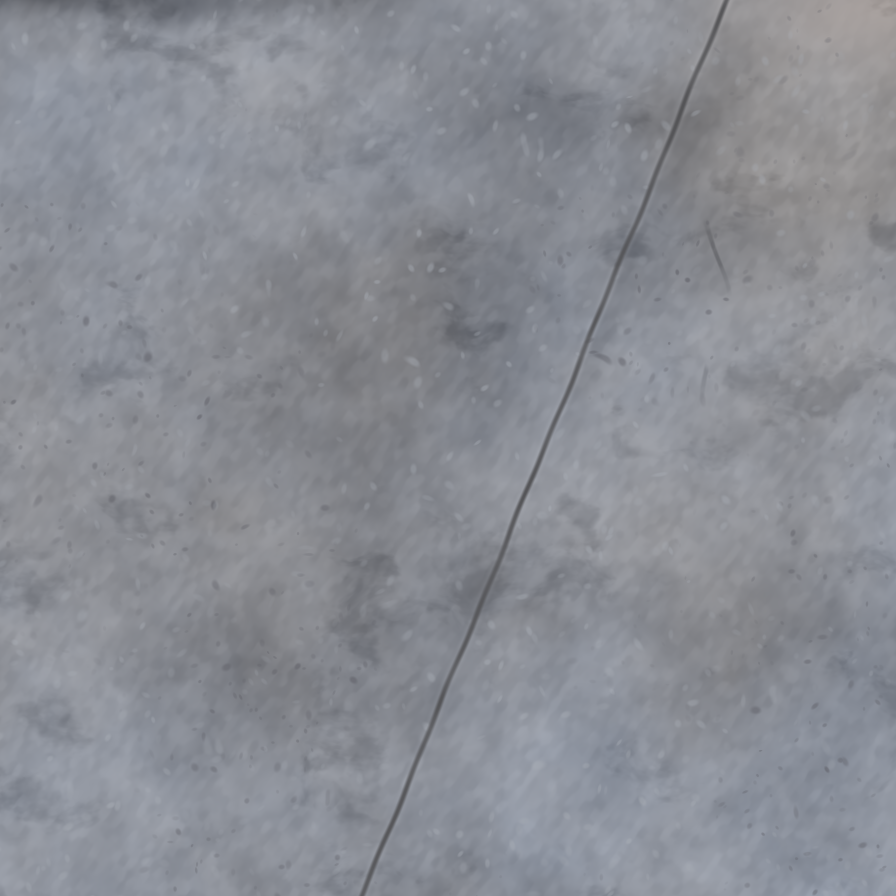
Reproduce this texture procedurally as a three.js fragment shader.

```glsl
varying vec2 vUv;

const vec3 WARM_GREY = vec3(0.546, 0.542, 0.549);
const vec3 COOL_GREY = vec3(0.558, 0.584, 0.632);
const vec3 DUST = vec3(0.70, 0.66, 0.64);
const vec3 PIT = vec3(0.36, 0.36, 0.39);
const vec3 FLECK = vec3(0.66, 0.68, 0.71);
const vec3 JOINT = vec3(0.32, 0.32, 0.33);

const vec2 JOINT_START = vec2(0.404, 0.0);
const vec2 JOINT_END = vec2(0.811, 1.0);
const float JOINT_HALF_WIDTH = 0.0026;
const float JOINT_SOFTNESS = 0.0022;
const float MOTTLE_CONTRAST = 0.19;
const float GRAIN_CONTRAST = 0.045;
const float SMEAR_ANGLE = 0.95;

vec3 hash3(vec2 p) {
  vec3 q = vec3(dot(p, vec2(127.1, 311.7)), dot(p, vec2(269.5, 183.3)), dot(p, vec2(419.2, 371.9)));
  return fract(sin(q) * 43758.55);
}

mat2 rotation(float a) {
  return mat2(cos(a), -sin(a), sin(a), cos(a));
}

// Smooth cellular noise: jittered points blended by distance, about -0.5 to 0.5
float cellNoise(vec2 p) {
  vec2 cell = floor(p);
  vec2 sum = vec2(0.0);
  for (int j = -1; j <= 1; j++) {
    for (int i = -1; i <= 1; i++) {
      vec2 id = cell + vec2(float(i), float(j));
      vec3 rnd = hash3(id);
      vec2 d = id + 0.2 + 0.6 * rnd.xy - p;
      float w = exp(-5.0 * dot(d, d));
      sum += vec2(rnd.z - 0.5, 1.0) * w;
    }
  }
  return sum.x / sum.y;
}

float fbm(vec2 p) {
  float total = 0.0;
  float amp = 0.5;
  for (int i = 0; i < 5; i++) {
    total += amp * cellNoise(p);
    p = rotation(0.6) * p * 2.1 + 7.3;
    amp *= 0.56;
  }
  return total;
}

// Scattered soft ovals, one at most per cell; density is the share of cells used
float specks(vec2 p, float density, float radius, float stretch) {
  vec2 cell = floor(p);
  float cover = 0.0;
  for (int j = -1; j <= 1; j++) {
    for (int i = -1; i <= 1; i++) {
      vec2 id = cell + vec2(float(i), float(j));
      vec3 rnd = hash3(id + 31.0);
      vec3 look = hash3(id + 83.0);
      vec2 d = rotation(look.x * 2.5) * (id + rnd.xy - p);
      d.x /= stretch;
      float r = radius * mix(0.5, 1.0, look.y);
      float spot = 1.0 - smoothstep(0.3 * r, r, length(d));
      cover = max(cover, spot * step(rnd.z, density) * mix(0.35, 1.0, look.z));
    }
  }
  return cover;
}

float glow(vec2 p, vec2 centre, vec2 size) {
  vec2 d = (p - centre) / size;
  return exp(-dot(d, d));
}

void main() {
  vec2 uv = vUv;
  vec2 warp = vec2(cellNoise(uv * 18.0), cellNoise(uv * 18.0 + 40.0)) * 0.02;
  vec2 p = uv + warp;
  vec2 smear = rotation(SMEAR_ANGLE) * uv * vec2(1.0);

  // Cool and warm stains
  float cool = 0.42 + 1.0 * fbm(p * 4.0 + 3.0);
  cool += 0.42 * (1.0 - smoothstep(0.08, 0.36, p.y));
  cool += 0.40 * glow(p, vec2(0.08, 0.76), vec2(0.26, 0.20));
  cool += 0.30 * glow(p, vec2(1.0, 0.34), vec2(0.16, 0.14));
  cool -= 0.45 * glow(p, vec2(0.93, 0.78), vec2(0.20, 0.16));
  cool -= 0.30 * glow(p, vec2(0.80, 0.24), vec2(0.07, 0.13));
  vec3 color = mix(WARM_GREY, COOL_GREY, clamp(cool, -0.15, 1.15));

  // Mottling, worn bands and fine diagonal grain
  float shade = MOTTLE_CONTRAST * fbm(p * 6.0 + 19.0);
  shade += GRAIN_CONTRAST * cellNoise(smear * vec2(75.0, 130.0));
  shade += 0.03 * cellNoise(uv * 38.0 + 11.0);
  shade -= 0.13 * smoothstep(0.965, 1.0, p.y) * (1.0 - smoothstep(0.2, 0.55, p.x));
  shade -= 0.045 * glow(p, vec2(0.62, 0.86), vec2(0.32, 0.035));
  shade -= 0.04 * glow(p, vec2(0.45, 0.61), vec2(0.16, 0.12));
  color += shade;
  color = mix(color, DUST, 0.65 * glow(p, vec2(0.98, 1.0), vec2(0.13, 0.07)));

  // Dark smudges
  float smudge = smoothstep(0.13, 0.34, fbm(p * vec2(9.0, 13.0) + 57.0));
  color -= 0.075 * smudge;

  // Pits and pale flecks
  float wear = smoothstep(-0.25, 0.3, cellNoise(uv * 5.0 + 23.0));
  wear += 0.5 * smoothstep(0.65, 0.9, uv.x) * smoothstep(0.4, 0.7, uv.y);
  float pits = specks(p * 46.0, 0.10, 0.27, 1.5);
  pits = max(pits, 0.7 * specks(p * 85.0 + 9.0, 0.10, 0.32, 1.4));
  color = mix(color, PIT, clamp(0.55 * pits * wear, 0.0, 0.8));
  float flecks = specks(p * 62.0 + 17.0, 0.16, 0.36, 1.6);
  color = mix(color, FLECK, 0.42 * flecks * (1.2 - 0.6 * wear));

  // Broken hairline crack
  float crackX = 0.795 + 0.014 * sin(uv.y * 31.0) + warp.x;
  float crack = 1.0 - smoothstep(0.0008, 0.004, abs(uv.x - crackX));
  crack *= smoothstep(0.54, 0.60, uv.y) * (1.0 - smoothstep(0.71, 0.77, uv.y));
  crack *= smoothstep(-0.1, 0.15, cellNoise(uv * 24.0 + 5.0));
  color -= 0.10 * crack;

  // Sawn joint with a grimy right side
  vec2 along = normalize(JOINT_END - JOINT_START);
  vec2 rel = uv - JOINT_START;
  float side = rel.x * along.y - rel.y * along.x + 0.0012 * sin(uv.y * 47.0) * sin(uv.y * 19.0);
  float grime = smoothstep(0.0, 0.008, side) * (1.0 - smoothstep(0.012, 0.038, side));
  color -= 0.055 * grime * glow(uv, vec2(0.68, 0.63), vec2(0.2, 0.11));
  float edge = abs(side);
  color += 0.025 * (1.0 - smoothstep(0.004, 0.009, edge));
  float cut = 1.0 - smoothstep(JOINT_HALF_WIDTH - JOINT_SOFTNESS, JOINT_HALF_WIDTH + JOINT_SOFTNESS, edge);
  color = mix(color, JOINT, cut * (0.85 + 0.25 * cellNoise(uv * 30.0)));

  gl_FragColor = vec4(color, 1.0);
}
```
